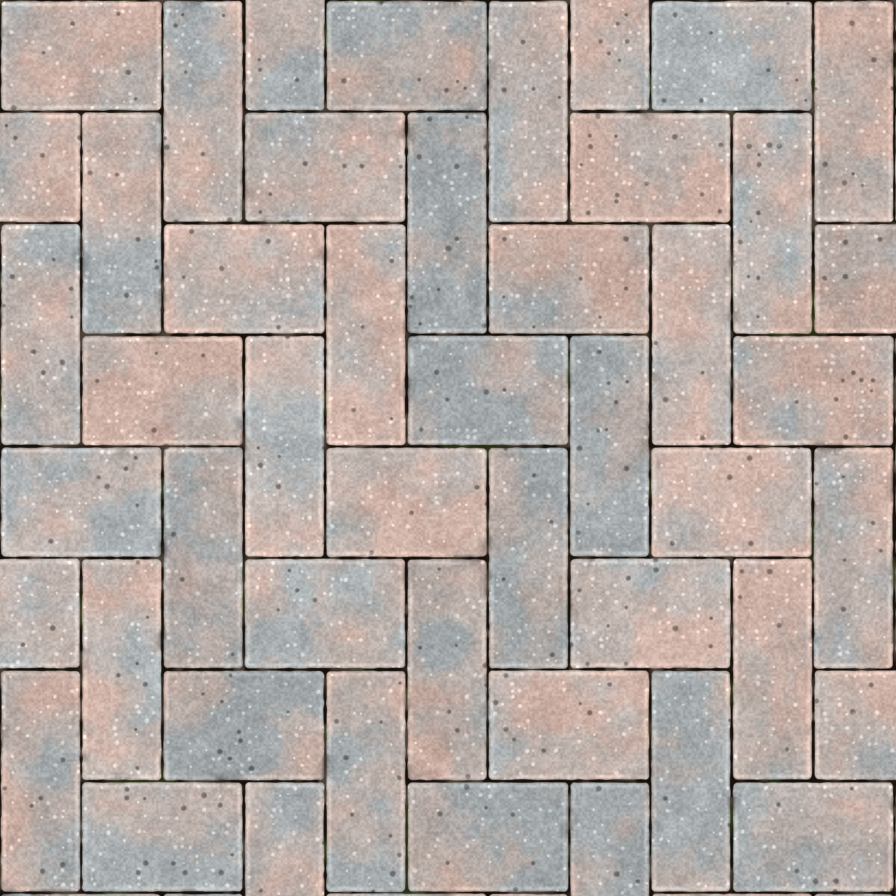
A WebGL 1 fragment shader for this texture:

```glsl
precision highp float;
uniform vec2 u_resolution;

float hash(vec2 p) {
  vec3 q = fract(p.xyx * 0.1031);
  q += dot(q, q.yzx + 33.33);
  return fract((q.x + q.y) * q.z);
}

float noise(vec2 p) {
  vec2 i = floor(p), f = fract(p);
  f = f * f * (3.0 - 2.0 * f);
  return mix(mix(hash(i), hash(i + vec2(1, 0)), f.x),
             mix(hash(i + vec2(0, 1)), hash(i + vec2(1, 1)), f.x), f.y);
}

float fbm(vec2 p) {
  float sum = 0.0, amp = 0.5;
  for (int i = 0; i < 4; i++) {
    sum += amp * noise(p);
    p = p * 2.1 + 17.3;
    amp *= 0.5;
  }
  return sum / 0.9375;
}

// Soft dots, one jittered candidate per cell, kept with the given density
float specks(vec2 p, float density) {
  vec2 i = floor(p);
  vec2 center = 0.3 + 0.4 * vec2(hash(i + 3.1), hash(i + 8.7));
  float radius = 0.15 + 0.2 * hash(i + 5.3);
  float dotMask = 1.0 - smoothstep(radius * 0.4, radius + 0.1, length(fract(p) - center));
  return dotMask * step(hash(i), density);
}

float roundedBox(vec2 p, vec2 halfSize, float radius) {
  vec2 q = abs(p) - halfSize + radius;
  return length(max(q, 0.0)) + min(max(q.x, q.y), 0.0) - radius;
}

void main() {
  vec2 uv = gl_FragCoord.xy / u_resolution;
  uv.y = 1.0 - uv.y;
  float pixel = 1.0 / min(u_resolution.x, u_resolution.y);

  // Herringbone: each diagonal cycles left, right, top and bottom halves
  vec2 grid = vec2(11.02, 8.03);
  vec2 cell = floor(uv * grid);
  float part = mod(cell.x + cell.y, 4.0);
  vec2 size = part < 1.5 ? vec2(2, 1) : vec2(1, 2);
  vec2 origin = cell;
  if (part == 1.0) origin.x -= 1.0;
  if (part == 3.0) origin.y -= 1.0;
  vec2 id = origin + 7.0;
  float brickRandom = hash(id * 3.7 + 1.9);

  // Slightly uneven, rounded brick outline
  vec2 local = uv - (origin + 0.5 * size) / grid;
  local += (vec2(hash(id + 21.0), hash(id + 43.0)) - 0.5) * 0.0008;
  float edge = roundedBox(local, 0.5 * size / grid - 0.0014, 0.0048);
  edge += (noise(uv * 130.0) - 0.5) * 0.0011;

  // Blotches of pink and blue-grey that break at the joints
  vec2 shift = id * vec2(5.3, 9.1);
  float tint = fbm(uv * 15.0 + shift) + (brickRandom - 0.5) * 0.34;
  vec3 color = vec3(0.735, 0.692, 0.670);
  color = mix(color, vec3(0.815, 0.693, 0.645), 0.85 * smoothstep(0.50, 0.76, tint));
  color = mix(color, vec3(0.645, 0.675, 0.688), 0.9 * smoothstep(0.50, 0.26, tint));
  color += (hash(id + 61.0) - 0.5) * 0.05;
  color += (fbm(uv * 34.0 + shift.yx) - 0.5) * 0.11;

  // Sandy grain, pale grit and dark pits
  color += (noise(uv * 410.0) - 0.5) * 0.10 + (noise(uv * 230.0 + 31.0) - 0.5) * 0.07;
  color += 0.16 * specks(uv * 120.0, 0.13);
  color *= 1.0 - 0.38 * specks(uv * 95.0 + 50.0, 0.035);

  // Worn pale bevel and grime beside the joint
  float rim = smoothstep(-0.0075, -0.0035, edge) * (1.0 - smoothstep(-0.0030, -0.0008, edge));
  color += vec3(0.115, 0.105, 0.098) * rim * (0.35 + 0.9 * noise(uv * 55.0 + shift));
  float grime = smoothstep(-0.011, 0.0, edge) * smoothstep(0.56, 0.82, fbm(uv * 28.0 + 90.0));
  color *= 1.0 - 0.28 * grime;

  // Dark sand joints with traces of moss
  vec3 joint = mix(vec3(0.09, 0.065, 0.045), vec3(0.30, 0.26, 0.22),
                   smoothstep(0.45, 0.9, noise(uv * 75.0 + 12.0)));
  joint = mix(joint, vec3(0.22, 0.27, 0.10), 0.6 * smoothstep(0.78, 0.92, noise(uv * 22.0 + 5.0)));
  float soft = max(0.0011, 0.7 * pixel);
  color = mix(color, joint, smoothstep(-soft, soft, edge));

  gl_FragColor = vec4(clamp(color, 0.0, 1.0), 1.0);
}
```
